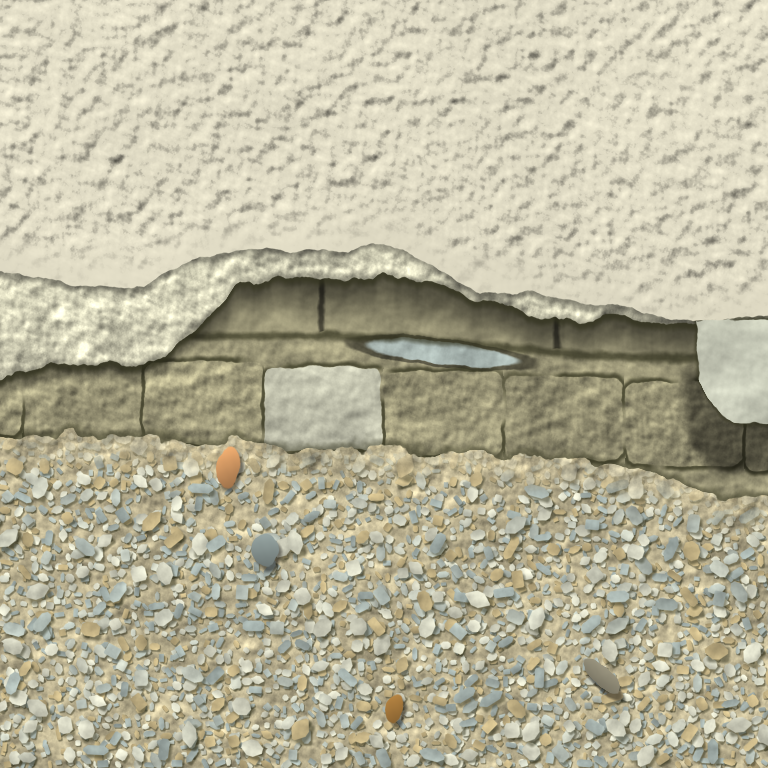
Give the GLSL for this texture, as a Shadertoy shader.

```glsl
// Cracked stucco wall with exposed bricks above a strip of scattered gravel
#define STUCCO vec3(0.89, 0.87, 0.78)
#define COAT vec3(0.82, 0.81, 0.71)
#define BRICK vec3(0.61, 0.59, 0.47)
#define SOIL vec3(0.74, 0.70, 0.57)
#define SLATE vec3(0.66, 0.71, 0.69)
#define CHALK vec3(0.87, 0.87, 0.79)
#define DARK vec3(0.20, 0.20, 0.12)
#define BRICK_PITCH 0.1563
#define STUCCO_SCALE 66.0

float hash(vec2 p) { return fract(sin(dot(p, vec2(127.1, 311.7))) * 43758.545); }

float noise(vec2 p) {
  vec2 i = floor(p), f = fract(p);
  f = f * f * (3.0 - 2.0 * f);
  return mix(mix(hash(i), hash(i + vec2(1, 0)), f.x),
             mix(hash(i + vec2(0, 1)), hash(i + vec2(1, 1)), f.x), f.y);
}

float fbm(vec2 p) {
  float sum = 0.0, amp = 0.5;
  for (int i = 0; i < 4; i++) {
    sum += amp * noise(p);
    p = mat2(1.6, 1.2, -1.2, 1.6) * p + 7.3;
    amp *= 0.5;
  }
  return sum;
}

// Slope towards a light at the upper left; positive is lit
float relief(vec2 p, float scale) {
  return fbm(p * scale) - fbm(p * scale + vec2(-0.25, 0.4));
}

// Brightness of a stained, bumpy surface
float weather(vec2 p, float bump) { return 0.79 + 0.42 * fbm(p * 20.0) + bump * relief(p, 70.0); }

vec2 warp(vec2 p) { return p + 0.01 * (vec2(fbm(p * 42.0), fbm(p * 42.0 + 31.0)) - 0.47); }

float cover(float d) { float e = 0.8 / iResolution.y; return 1.0 - smoothstep(-e, e, d); }

float profile(float h[17], float x, float jag) {
  float t = clamp(x, 0.0, 0.9999) * 16.0;
  int i = int(t);
  return mix(h[i], h[i + 1], fract(t)) + jag * (fbm(vec2(x * 42.0, jag * 400.0)) - 0.47);
}

float stuccoEdge(float x) {
  return profile(float[17](.646, .637, .625, .626, .661, .677, .674, .674, .684,
    .654, .616, .622, .607, .599, .585, .582, .588), x, 0.014);
}

float coatEdge(float x) {
  return profile(float[17](.510, .527, .527, .526, .560, .630, .641, .635, .641,
    .637, .609, .590, .583, .585, .579, .576, .581), x, 0.022);
}

float box(vec2 p, vec2 b, float r) {
  vec2 q = abs(p) - b + r;
  return length(max(q, 0.0)) + min(max(q.x, q.y), 0.0) - r;
}

// Hanging flake at the right border
float flakeDist(vec2 p) {
  p = warp(p);
  float k = max(0.97 - p.x, 0.0);
  return max(max(0.908 - p.x, p.y - 0.583), 0.447 + 15.0 * k * k - p.y);
}

vec3 bricks(vec2 p, float overhang) {
  vec2 w = warp(p);
  vec3 col = BRICK * weather(p, 0.6);
  // Pale slab on the ledge
  vec2 s = w - vec2(0.575, 0.541);
  float slab = 0.015 * (length(vec2(s.x * 10.0, (s.y + 0.12 * s.x) * 66.0)) - 1.0);
  col *= 1.0 - 0.45 * cover(slab - 0.004);
  col = mix(col, SLATE * weather(p, 0.3), cover(slab));
  // Lower course
  float id = floor((w.x - 0.03) / BRICK_PITCH), cx = 0.03 + (id + 0.5) * BRICK_PITCH;
  float d = box(w - vec2(cx, 0.486 - 0.042 * cx), vec2(0.076, 0.054), 0.012);
  float pale = id == 2.0 ? 1.0 : 0.0;
  vec3 face = mix(BRICK * (0.94 + 0.12 * hash(vec2(id, 4))), vec3(0.76, 0.76, 0.68), pale);
  float gap = smoothstep(0.007, 0.0, abs(d - 0.002)) * smoothstep(0.25, 0.55, noise(p * 28.0));
  col = mix(col, DARK, 0.75 * gap);
  col = mix(col, face * weather(p, 0.9 - 0.5 * pale), cover(d));
  // Upper course, its joints and the dark line beneath it
  float ledge = 0.568 - 0.028 * smoothstep(0.45, 0.85, p.x);
  float upper = cover(ledge - w.y);
  col = mix(col, BRICK * weather(p, 0.3), upper);
  float joint = abs(fract((w.x - 0.419) / 0.306 + 0.5) - 0.5) * 0.306;
  col *= 1.0 - 0.55 * upper * smoothstep(0.006, 0.001, joint);
  col = mix(col, DARK, 0.65 * smoothstep(0.009, 0.001, abs(w.y - ledge + 0.005)));
  // Shadow cast by the overhang
  float depth = 0.03 + 0.035 * smoothstep(0.22, 0.32, p.x);
  col *= mix(0.48, 1.0, smoothstep(0.0, depth, overhang - p.y));
  return mix(col, DARK, 0.7 * smoothstep(0.013, 0.002, overhang - p.y));
}

// Angular stones, small ones first, each with a shadow at the lower right
vec3 gravel(vec2 p) {
  vec3 col = SOIL * weather(p, 0.8);
  float bump = relief(p, 60.0);
  for (int k = 0; k < 36; k++) {
    float layer = float(k / 9), s = 82.0 * pow(0.71, layer);
    vec2 c = floor(p * s) + vec2(k % 3 - 1, k / 3 % 3 - 1), seed = c + layer * 57.0;
    if (hash(seed + 1.3) > 0.72 - 0.13 * layer) continue;
    float tone = hash(seed + 3.1), a = 6.283 * hash(seed + 8.7);
    vec2 q = p * s - c - 0.2 - 0.6 * vec2(hash(seed), hash(seed + 5.5));
    mat2 turn = mat2(cos(a), sin(a), -sin(a), cos(a));
    vec2 u = turn * q, size = vec2(0.26 + 0.26 * hash(seed + 2.2), 0.17 + 0.16 * tone);
    float stone = max(box(u, size, 0.06), dot(abs(u), vec2(0.6, 0.8)) - 0.33);
    float shade = box(turn * (q + vec2(-0.09, 0.13)), size * 0.9, 0.1);
    vec3 tint = mix(SLATE, CHALK, smoothstep(0.2, 0.75, tone));
    if (hash(seed + 6.4) > 0.78) tint = vec3(0.78, 0.71, 0.53);
    tint *= 0.86 + 0.2 * hash(seed + 9.2) + 0.25 * u.y + 0.3 * bump;
    col = mix(col, DARK, 0.5 * smoothstep(0.10, -0.06, shade));
    col = mix(col, tint, cover(stone / s));
  }
  return col;
}

// Single larger stone or leaf
void accent(inout vec3 col, vec2 p, vec2 r, float tilt, vec3 tint) {
  p = warp(p + 3.0) - 3.0;
  p.y += tilt * p.x;
  col *= 1.0 - 0.45 * smoothstep(1.2, 0.8, length((p + vec2(-0.004, 0.007)) / r));
  col = mix(col, tint * (0.95 + 8.0 * p.y), cover((length(p / r) - 1.0) * r.x));
}

void mainImage(out vec4 fragColor, in vec2 fragCoord) {
  vec2 p = fragCoord / iResolution.xy;
  float top = stuccoEdge(p.x), low = min(coatEdge(p.x), top - 0.004);
  float foot = 0.437 - 0.045 * (p.x + smoothstep(0.75, 1.0, p.x)) + 0.035 * (fbm(p * 32.0) - 0.47);
  // Gravel, dusty at the wall foot
  vec3 col = mix(gravel(p), SOIL * weather(p, 1.1), 0.75 * smoothstep(0.055, 0.005, foot - p.y));
  accent(col, p - vec2(.297, .391), vec2(.016, .025), -0.4, vec3(.83, .60, .39));
  accent(col, p - vec2(.514, .077), vec2(.012, .017), -0.4, vec3(.66, .48, .24));
  accent(col, p - vec2(.784, .120), vec2(.025, .014), 0.7, vec3(.57, .55, .47));
  accent(col, p - vec2(.345, .284), vec2(.018, .020), 0.0, vec3(.54, .59, .58));
  vec3 wall = mix(bricks(p, low), DARK, 0.5 * smoothstep(0.014, 0.0, p.y - foot));
  col = mix(col, wall, cover(foot - p.y));
  col *= 1.0 - 0.45 * smoothstep(0.012, -0.012, flakeDist(p + vec2(0.018, 0.065)));
  // Broken coat below the stucco
  vec3 coat = COAT * weather(p, 1.0) * mix(0.62, 1.0, smoothstep(0.0, 0.014, top - p.y));
  col = mix(col, coat * mix(0.75, 1.0, smoothstep(0.0, 0.012, p.y - low)), cover(low - p.y));
  float flake = flakeDist(p);
  col = mix(col, DARK, 0.6 * smoothstep(0.007, 0.0, flake));
  col = mix(col, vec3(0.77, 0.78, 0.71) * weather(p, 0.2), cover(flake));
  // Stucco, smoother near its broken edge
  float bump = relief(p, STUCCO_SCALE);
  float rough = mix(0.2, 1.0, smoothstep(0.0, 0.07, p.y - top + 0.06 * (fbm(p * 14.0) - 0.5)));
  float lit = 1.25 * min(bump + 0.03, 0.0) + 0.3 * max(bump, 0.0);
  col = mix(col, STUCCO * (0.95 + 0.07 * fbm(p * 6.0) + rough * lit), cover(top - p.y));
  fragColor = vec4(clamp(col, 0.0, 1.0), 1.0);
}
```
